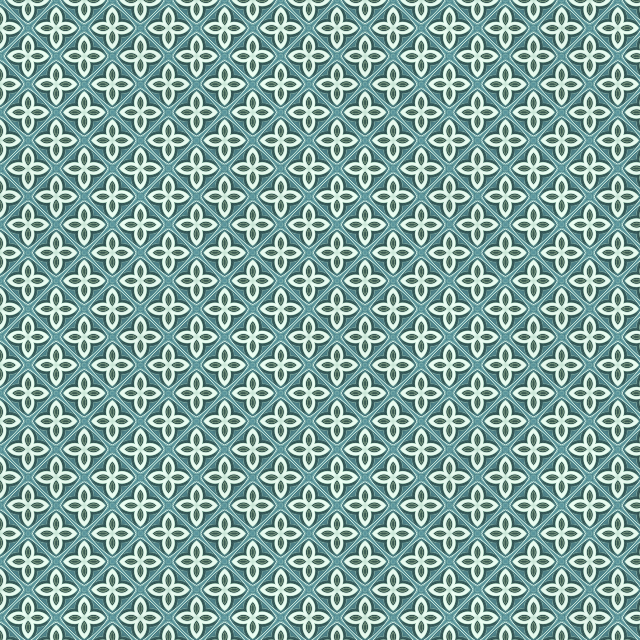
Write a Shadertoy shader that draws this pattern.

```glsl
#define REPEATS 11.395
#define LINE 0.0075
#define WHITE vec3(0.91, 0.98, 0.94)
#define PALE vec3(0.66, 0.82, 0.74)
#define TEAL vec3(0.35, 0.58, 0.61)
#define DEEP vec3(0.28, 0.47, 0.50)
#define DARK vec3(0.19, 0.31, 0.30)
#define LEAF vec3(0.45, 0.57, 0.48)

// Signed distance to a pointed lens lying along x
float lens(vec2 p, float centre, float halfLength, float halfWidth) {
    float radius = (halfLength * halfLength + halfWidth * halfWidth) / (2.0 * halfWidth);
    return length(vec2(p.x - centre, abs(p.y) + radius - halfWidth)) - radius;
}

// Diamond whose corners soften as the power rises
float softDiamond(vec2 p, float power) {
    vec2 s = pow(max(abs(p), 1e-4), vec2(power));
    return pow(s.x + s.y, 1.0 / power);
}

float inside(float d, float px) {
    return smoothstep(0.5 * px, -0.5 * px, d);
}

float stroke(float d, float halfWidth, float px) {
    float soft = 0.5 * max(px, halfWidth);
    return smoothstep(halfWidth + soft, halfWidth - soft, abs(d));
}

// Offset every second row, then fold to one half petal
vec2 foldCell(vec2 u) {
    vec2 p = u - vec2(0.5, 0.0);
    p = abs(p - round(p));
    if (p.x + p.y > 0.5) p = abs(0.5 - p);
    return p.x < p.y ? p.yx : p;
}

vec3 ground(vec2 p, float petal, float px) {
    float halo = softDiamond(p, 1.2);
    vec3 col = mix(DEEP, TEAL, smoothstep(0.32, 0.44, halo));

    // Shadow and fine hatching in the notches
    float notch = smoothstep(0.075, 0.015, petal) * smoothstep(0.40, 0.30, p.x);
    float hatch = 0.85 + 0.15 * sin(110.0 * (p.x - p.y));
    col = mix(col, DARK, notch * hatch);

    // Contours around the flower
    col = mix(col, PALE, 0.55 * stroke(petal - 0.055, LINE * 0.7, px));
    col = mix(col, DARK, 0.45 * stroke(halo - 0.400, LINE, px));
    col = mix(col, WHITE, 0.85 * stroke(halo - 0.422, LINE, px));
    col = mix(col, PALE, 0.50 * stroke(softDiamond(p, 1.08) - 0.455, LINE * 0.7, px));

    // Nested squares where four flowers meet
    float square = max(abs(0.5 - p.x), p.y);
    col = mix(col, DEEP, 0.5 * stroke(square - 0.052, LINE, px));
    return mix(col, PALE, 0.35 * stroke(square - 0.030, LINE * 0.7, px));
}

vec3 flower(vec2 p, float petal, float px) {
    float leaf = lens(p, 0.165, 0.112, 0.052);
    float core = lens(p, 0.170, 0.065, 0.016);

    // Petal: tinted rim, white band, pale green heart
    vec3 col = mix(WHITE, PALE, smoothstep(-0.018, 0.0, petal));
    col = mix(col, PALE, 0.55 * smoothstep(0.025, 0.0, leaf));
    col = mix(col, PALE, 0.45 * smoothstep(0.09, 0.0, length(p)));

    // Leaf: dark rim, veined green blade, dark core
    float vein = 0.5 + 0.5 * sin(130.0 * (p.x + 0.7 * p.y));
    vec3 blade = mix(LEAF, DARK, 0.20 * vein);
    blade = mix(DARK, blade, smoothstep(-0.008, -0.020, leaf));
    blade = mix(blade, DARK, 0.85 * inside(core, px));
    return mix(col, blade, inside(leaf, px));
}

void mainImage(out vec4 fragColor, in vec2 fragCoord) {
    float px = REPEATS / iResolution.y;
    vec2 uv = fragCoord / iResolution.y;
    vec2 u = vec2(uv.x, 1.0 - uv.y) * REPEATS;
    vec2 p = foldCell(u);

    float petal = lens(p, 0.170, 0.210, 0.115);
    vec3 col = mix(ground(p, petal, px), flower(p, petal, px), inside(petal, px));

    // Faint drift in tone between repeats
    float drift = sin(u.x * 1.7 + 0.6 * sin(u.y * 2.3)) * sin(u.y * 1.3);
    col *= 1.0 + 0.012 * drift;

    fragColor = vec4(clamp(col, 0.0, 1.0), 1.0);
}
```
